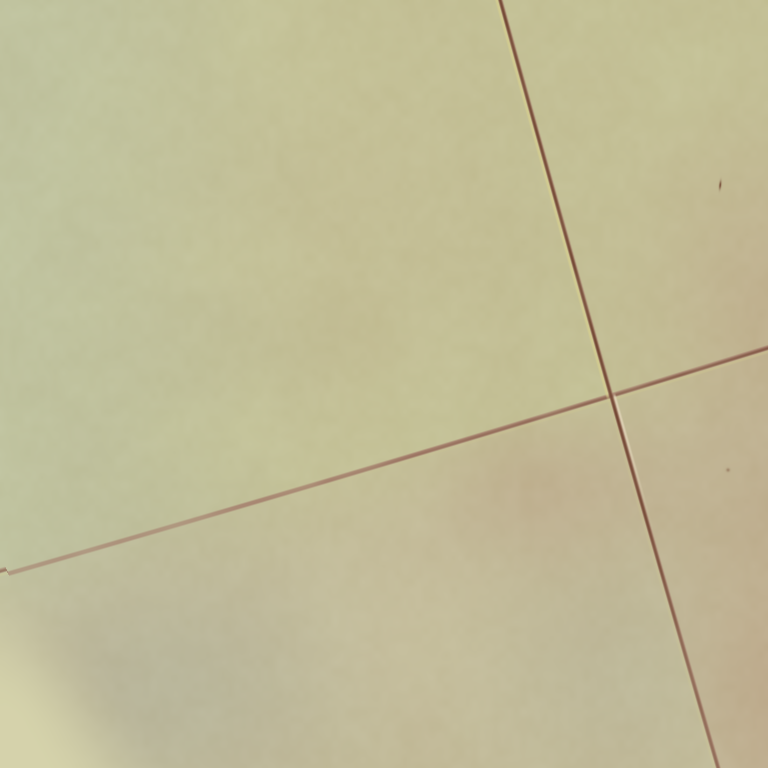
Give the GLSL for this texture, as a three.js fragment shader.

```glsl
// Large glazed cream floor tiles on a tilted grid, with thin brown joints and soft stains.
varying vec2 vUv;

const vec2 CROSSING = vec2(0.7956, 0.4844);
const float TILE = 0.819;

const vec3 CREAM = vec3(0.768, 0.757, 0.590);
const vec3 SAGE = vec3(0.752, 0.763, 0.622);
const vec3 GREY = vec3(0.722, 0.708, 0.602);
const vec3 SAND = vec3(0.762, 0.725, 0.598);
const vec3 TAN = vec3(0.740, 0.655, 0.540);
const vec3 GLARE = vec3(0.835, 0.825, 0.670);
const vec3 YELLOW_RIM = vec3(0.840, 0.810, 0.560);
const vec3 WHITE_RIM = vec3(0.880, 0.830, 0.720);
const vec3 PINK_GROUT = vec3(0.635, 0.470, 0.410);
const vec3 BROWN_GROUT = vec3(0.440, 0.265, 0.190);

float hash(vec2 p) {
  vec3 q = fract(vec3(p.xyx) * 0.1031);
  q += dot(q, q.yzx + 33.33);
  return fract((q.x + q.y) * q.z);
}

float noise(vec2 p) {
  vec2 i = floor(p), f = fract(p);
  f = f * f * (3.0 - 2.0 * f);
  return mix(mix(hash(i), hash(i + vec2(1.0, 0.0)), f.x),
             mix(hash(i + vec2(0.0, 1.0)), hash(i + 1.0), f.x), f.y);
}

float fbm(vec2 p) {
  float sum = 0.0, gain = 0.5;
  for (int i = 0; i < 4; i++) {
    sum += gain * noise(p);
    p = p * 2.03 + 17.0;
    gain *= 0.5;
  }
  return sum;
}

// Soft round patch, 1 at its centre
float blob(vec2 p, vec2 centre, vec2 radius) {
  vec2 d = (p - centre) / radius;
  return exp(-dot(d, d));
}

// Line with a flat middle and soft edges
float stroke(float d, float halfWidth) {
  return 1.0 - smoothstep(halfWidth - 0.0016, halfWidth + 0.0016, abs(d));
}

// Grid coordinates, slightly bowed by the lens, with the joints at multiples of TILE
vec2 gridCoords(vec2 uv) {
  vec2 r = uv - CROSSING;
  return vec2((r.x + 0.284 * r.y - 0.0075 * r.y * r.y) * 0.962,
              (r.y - 0.304 * r.x - 0.0111 * r.x * r.x) * 0.957);
}

// Uneven glaze: tints that build up away from the joints, stains and fine grain
vec3 glaze(vec2 uv, vec2 p) {
  float cloud = fbm(uv * 9.0) - 0.47;
  float lower = smoothstep(0.02, -0.12, p.y);
  float lowerTile = step(p.y, 0.0);
  float rightTile = step(0.0, p.x);
  vec3 c = mix(SAGE, CREAM, smoothstep(0.0, 0.5, uv.x + cloud * 0.15));
  c = mix(c, SAND, 0.20 * lowerTile + 0.60 * lower);
  c = mix(c, GREY, 0.95 * blob(uv, vec2(0.20, 0.10), vec2(0.24, 0.17)));
  c = mix(c, GREY, 0.45 * blob(uv, vec2(0.80, 0.12), vec2(0.16, 0.16)) * lower);
  c = mix(c, TAN, 0.50 * blob(uv, vec2(0.73, 0.36), vec2(0.16, 0.09)) * lowerTile);
  c = mix(c, TAN, 0.14 * blob(uv, vec2(0.48, 0.70), vec2(0.26, 0.22)));
  c = mix(c, TAN, 0.65 * blob(uv, vec2(1.02, 0.62), vec2(0.17, 0.20)) * rightTile);
  c = mix(c, TAN, 0.80 * blob(uv, vec2(1.04, 0.10), vec2(0.16, 0.30)) * rightTile);
  c += 0.015 * blob(uv, vec2(0.52, 0.17), vec2(0.13, 0.14));
  c += cloud * vec3(0.020, 0.036, 0.034);
  float grain = noise(uv * vec2(110.0, 95.0)) + noise(uv * 57.0 + 9.0) - 1.0;
  return c + grain * vec3(0.008, 0.009, 0.013);
}

// Joint across: a soft pink band with a darker core and a faint yellow lower edge
vec3 jointAcross(vec3 c, float d, float dark, float strength) {
  c = mix(c, YELLOW_RIM, 0.30 * dark * stroke(d + 0.0048, 0.0016));
  c = mix(c, PINK_GROUT, 0.85 * strength * stroke(d - 0.0004, 0.0028));
  return mix(c, BROWN_GROUT, 0.55 * dark * strength * stroke(d + 0.0004, 0.0016));
}

// Joint down: the lit rim changes sides where the joints cross
vec3 jointDown(vec3 c, float d, float along, float wear) {
  float above = smoothstep(-0.004, 0.004, along);
  float nearCross = smoothstep(-0.20, -0.03, along);
  c = mix(c, YELLOW_RIM, mix(0.20, 0.75, above) * stroke(d + 0.0042, 0.0018));
  c = mix(c, WHITE_RIM, 0.85 * (1.0 - above) * nearCross * stroke(d - 0.0042, 0.0018));
  c = mix(c, PINK_GROUT, 0.70 * stroke(d - 0.0005, 0.0026));
  float core = mix(0.45, 0.90, smoothstep(-0.42, -0.10, along)) * wear;
  return mix(c, BROWN_GROUT, core * stroke(d, 0.0018));
}

void main() {
  vec2 p = gridCoords(vUv);
  vec3 color = glaze(vUv, p);
  float leftColumn = 1.0 - smoothstep(-TILE - 0.001, -TILE + 0.001, p.x);
  p.y -= 0.0065 * leftColumn;
  vec2 nearest = floor(p / TILE + 0.5);
  vec2 d = p - nearest * TILE;

  // Light falling across the lower left corner
  float beam = smoothstep(0.07, -0.10, vUv.x - 0.02 - 0.58 * (0.23 - vUv.y));
  color = mix(color, GLARE, beam * smoothstep(0.32, 0.06, vUv.y));

  // Joints, darker toward the right and worn along their length
  float wear = 0.95 + 0.25 * (noise(vUv * 35.0) - 0.5);
  float dark = max(smoothstep(0.25, 1.0, vUv.x), leftColumn);
  float strength = wear * mix(0.68, 1.0, smoothstep(0.0, 0.6, vUv.x));
  color = jointAcross(color, d.y, dark, strength);
  color = mix(color, jointDown(color, d.x, p.y, wear), step(-0.5, nearest.x));

  // Two small specks
  float chip = blob(vUv, vec2(0.9378 + 0.1 * (vUv.y - 0.759), 0.759), vec2(0.0015, 0.0055));
  float fleck = blob(vUv, vec2(0.948, 0.388), vec2(0.0024));
  color = mix(color, BROWN_GROUT, 0.85 * chip + 0.4 * fleck);

  gl_FragColor = vec4(color, 1.0);
}
```
